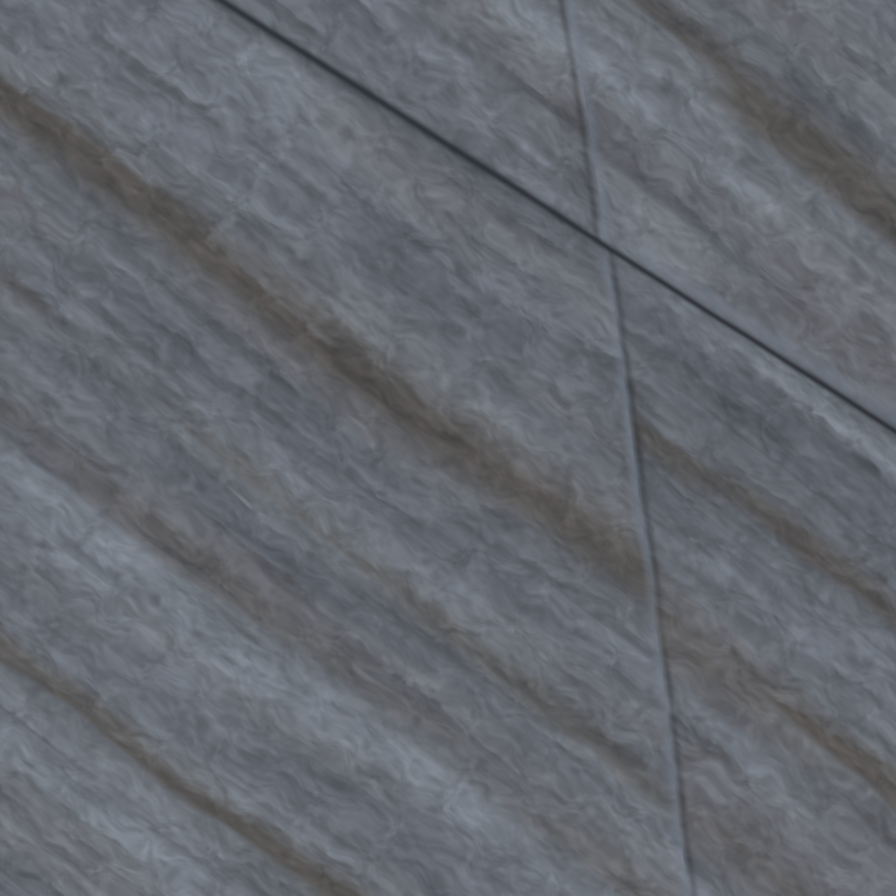
Write a Shadertoy shader that draws this texture.

```glsl
// Blue-grey slate slabs with slanting brown veins, split by two crossing joints.

const vec3 SLATE_SHADE = vec3(0.348, 0.364, 0.396);
const vec3 SLATE_LIGHT = vec3(0.464, 0.491, 0.525);
const vec3 RUST_BROWN  = vec3(0.330, 0.317, 0.306);
const vec3 MAUVE_GREY  = vec3(0.400, 0.400, 0.417);
const vec3 JOINT_DARK  = vec3(0.170, 0.178, 0.205);
const vec3 JOINT_LIGHT = vec3(0.440, 0.480, 0.530);

float hash(vec2 cell) {
    vec3 q = fract(vec3(cell.xyx) * 0.1031);
    q += dot(q, q.yzx + 33.33);
    return fract((q.x + q.y) * q.z);
}

float noise(vec2 p) {
    vec2 cell = floor(p), f = fract(p);
    f = f * f * f * (f * (f * 6.0 - 15.0) + 10.0);
    float low = mix(hash(cell), hash(cell + vec2(1, 0)), f.x);
    float high = mix(hash(cell + vec2(0, 1)), hash(cell + vec2(1, 1)), f.x);
    return mix(low, high, f.y);
}

float fbm(vec2 p, int octaves) {
    float sum = 0.0, total = 0.0, gain = 0.5;
    for (int i = 0; i < octaves; i++) {
        sum += gain * noise(p);
        total += gain;
        gain *= 0.5;
        p = mat2(1.96, 0.16, -0.16, 1.96) * p + 17.3;
    }
    return sum / total;
}

// Signed distance to the line a-b, positive on its left.
float lineSide(vec2 p, vec2 a, vec2 b) {
    vec2 d = normalize(b - a);
    return dot(p - a, vec2(-d.y, d.x));
}

// Soft band across the grain; 1 at its centre.
float band(float x, float centre, float width) {
    float t = (x - centre) / width;
    return exp(-t * t);
}

// Coordinates along (x) and across (y) the grain.
vec2 grainSpace(vec2 p, float angle) {
    float c = cos(angle), s = sin(angle);
    return vec2(c * p.x - s * p.y, s * p.x + c * p.y);
}

// Short curled fibres, centred on zero.
float fibres(vec2 g) {
    vec2 curl = vec2(noise(g * 34.0 + 5.0), noise(g * 34.0 + 61.0));
    float coarse = fbm(g * vec2(28.0, 76.0) + 1.3 * curl, 2) - 0.5;
    float fine = fbm(g * vec2(85.0, 160.0) + 2.0 * curl + 31.0, 2) - 0.5;
    return coarse + fine;
}

vec3 slate(vec2 p, float angle, float seed) {
    vec2 g = grainSpace(p, angle);
    vec2 shift = vec2(seed * 13.7, seed * 7.9);
    float fibre = fibres(g);

    // Bend the layers gently, then fray them.
    g.y += 0.020 * (noise(g * vec2(2.5, 4.0) + shift) - 0.5);
    g.y += 0.012 * (fbm(g * vec2(16.0, 32.0) + shift, 3) - 0.5);
    g.y += 0.004 * fibre;

    float layers = fbm(g * vec2(1.4, 16.0) + shift, 3);
    float streaks = fbm(g * vec2(3.6, 42.0) + shift + 40.0, 3);
    float tone = 0.55 + 1.15 * (layers - 0.5) + 0.90 * (streaks - 0.5);
    vec3 col = mix(SLATE_SHADE, SLATE_LIGHT, clamp(tone, -0.15, 1.1));

    // Mauve clouds between the blue layers.
    float mauve = smoothstep(0.46, 0.72, fbm(g * vec2(1.6, 13.0) + shift + 90.0, 3));
    col = mix(col, MAUVE_GREY, 0.6 * mauve);

    // Main brown veins, broken along their length; one lies only on the right.
    float onRight = step(1.5, seed);
    float veins = band(g.y, 0.715, 0.030) + band(g.y, 0.225, 0.026)
                + band(g.y, 1.220, 0.036) + 0.9 * onRight * band(g.y, 0.865, 0.022)
                + 0.6 * band(g.y, 0.545, 0.018) + 0.4 * band(g.y, 0.440, 0.020);
    float patches = smoothstep(0.28, 0.68, fbm(g * vec2(3.2, 30.0) + shift + 120.0, 3));
    float rust = clamp(veins * mix(0.15, 1.0, patches), 0.0, 0.88);
    col = mix(col, RUST_BROWN, rust);

    // Thin dark cracks inside the layers, then the fibres.
    float cracks = smoothstep(0.58, 0.82, fbm(g * vec2(5.0, 52.0) + shift + 200.0, 3));
    col *= 1.0 - 0.12 * cracks;
    return col * (1.0 + 0.20 * fibre);
}

void mainImage(out vec4 fragColor, in vec2 fragCoord) {
    vec2 p = fragCoord / iResolution.y;
    float px = 1.0 / iResolution.y;

    // Signed distances to the slanted and the upright joint.
    float wobble = 0.003 * (noise(p * 14.0) - 0.5);
    float above = lineSide(p, vec2(0.247, 1.0), vec2(1.0, 0.518)) + 0.4 * wobble;
    float right = lineSide(p, vec2(0.635, 1.0), vec2(0.768, 0.0)) + wobble
                - 0.022 * p.y * (1.0 - p.y);
    float isAbove = smoothstep(-px, px, above);
    float isRight = smoothstep(-px, px, right);

    // Each slab has its own layers; the right ones lean a little more.
    vec3 leftSlab = slate(p, 0.640, step(0.0, above));
    vec3 rightSlab = slate(p, 0.675, 2.0 + step(0.0, above));
    vec3 col = mix(leftSlab, rightSlab, isRight);

    // Upright joint: pale filler between soft shaded edges.
    float wear = 0.6 + 0.4 * noise(vec2(3.0, p.y * 16.0));
    float shadeSide = mix(0.006, -0.008, isAbove);
    col = mix(col, JOINT_LIGHT, 0.55 * wear * band(right, -0.25 * shadeSide, 0.0060));
    col *= 1.0 - 0.22 * wear * band(right, shadeSide, 0.0040);

    // Slanted joint: pale bevel above its right end, dark gap, faint shadow.
    float bevel = smoothstep(0.66, 0.82, p.x) * band(above, 0.012, 0.011);
    col = mix(col, JOINT_LIGHT, 0.60 * bevel);
    col *= 1.0 - 0.12 * band(above, -0.004, 0.010);
    float gapWidth = mix(0.0042, 0.0032, smoothstep(0.5, 0.8, p.x));
    col = mix(col, JOINT_DARK, 0.88 * band(above, 0.0, gapWidth));

    fragColor = vec4(col, 1.0);
}
```
